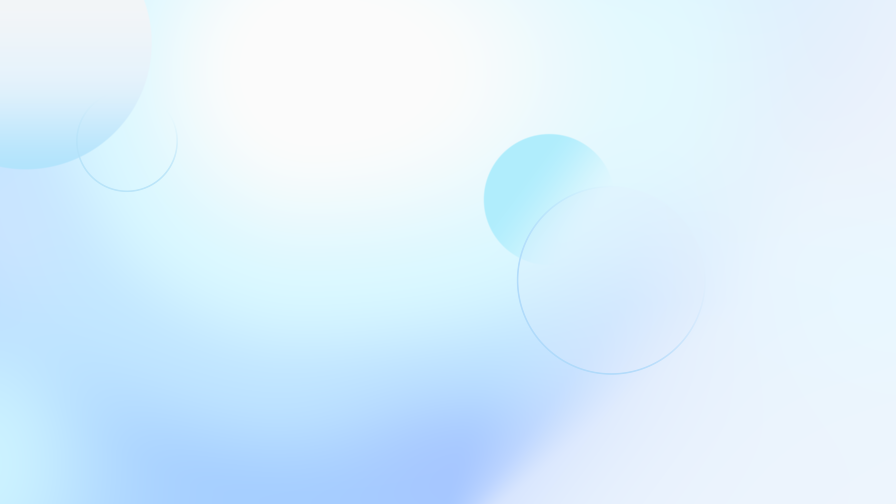
This background is drawn by a WebGL 2 fragment shader. Its source:

```glsl
#version 300 es
precision highp float;
// Pale abstract backdrop: a white glow sinks through cyan into a blue basin,
// cut by a soft diagonal fold with a light lavender plain on its right.
// Two gradient discs and two hairline rings float on top.
uniform vec2 u_resolution;
out vec4 fragColor;

// Soft round falloff, stretched by the given radii.
float glow(vec2 p, vec2 center, vec2 radii) {
    vec2 q = (p - center) / radii;
    return exp(-dot(q, q));
}

// Smooth-edged filled circle.
float disc(vec2 p, vec2 center, float radius, float pixel) {
    return 1.0 - smoothstep(-pixel, pixel, length(p - center) - radius);
}

// Hairline circle, strongest along the given direction.
float ring(vec2 p, vec2 center, float radius, vec2 direction, float pixel) {
    vec2 q = p - center;
    float width = 0.0014;
    float line = 1.0 - smoothstep(width - 0.5 * pixel, width + 0.7 * pixel, abs(length(q) - radius));
    return line * smoothstep(-0.9, 0.8, dot(q / radius, direction));
}

// Radial ramp from white through cyan to periwinkle blue.
vec3 basin(vec2 p) {
    vec2 q = p - vec2(0.625, 0.86);
    q.x *= mix(1.0, 0.6, smoothstep(-0.15, 0.15, q.x));
    float d = length(q);
    vec3 color = mix(vec3(0.985, 0.985, 0.985), vec3(0.85, 0.97, 1.0), smoothstep(0.12, 0.48, d));
    color = mix(color, vec3(0.75, 0.895, 1.0), smoothstep(0.42, 0.66, d));
    color = mix(color, vec3(0.65, 0.81, 1.0), smoothstep(0.62, 0.86, d));
    color = mix(color, vec3(0.80, 0.95, 1.0), glow(p, vec2(-0.03, 0.08), vec2(0.24, 0.34)));
    color = mix(color, vec3(0.81, 0.90, 1.0), 0.7 * glow(p, vec2(0.0, 0.56), vec2(0.16, 0.2)));
    return mix(color, vec3(0.65, 0.77, 1.0), 0.8 * glow(p, vec2(0.92, 0.06), vec2(0.22, 0.16)));
}

// Bright plain with faint cyan and lavender patches.
vec3 plain(vec2 p, float foldDistance) {
    vec3 color = vec3(0.93, 0.96, 0.99);
    color = mix(color, vec3(0.93, 0.985, 0.99), 0.9 * glow(p, vec2(1.27, 0.88), vec2(0.25, 0.3)));
    color = mix(color, vec3(0.915, 0.975, 1.0), 0.9 * glow(p, vec2(1.72, 0.42), vec2(0.28, 0.2)));
    color = mix(color, vec3(0.92, 0.945, 0.985), 0.8 * glow(p, vec2(1.68, 0.86), vec2(0.2, 0.25)));
    float lavender = exp(-7.0 * max(foldDistance, 0.0)) * (1.0 - smoothstep(0.1, 0.75, p.y));
    return mix(color, vec3(0.79, 0.86, 1.0), 0.85 * lavender);
}

void main() {
    vec2 p = gl_FragCoord.xy / u_resolution.y;
    float pixel = 1.0 / u_resolution.y;

    // The fold leans right and grows softer with height.
    float foldX = 0.94 + 0.74 * p.y - 0.45 * max(p.y - 0.4, 0.0);
    float foldDistance = 0.8 * (p.x - foldX);
    float softness = 0.05 + 0.42 * p.y;
    float fold = smoothstep(-softness, softness, foldDistance);
    vec3 color = mix(basin(p), plain(p, foldDistance), fold);

    // Large corner disc, tinted downward.
    vec3 cornerTint = mix(vec3(0.69, 0.89, 0.99), vec3(0.90, 0.95, 0.985), smoothstep(0.64, 0.87, p.y));
    cornerTint = mix(cornerTint, vec3(0.95, 0.96, 0.97), smoothstep(0.82, 1.0, p.y));
    color = mix(color, cornerTint, disc(p, vec2(0.051, 0.914), 0.25, pixel));

    // Cyan disc dissolving toward the lower right.
    vec2 cyanCenter = vec2(1.09, 0.604);
    float along = dot(p - cyanCenter, vec2(0.8, -0.6)) / 0.13;
    float cyanAlpha = 1.0 - smoothstep(-0.55, 0.75, along);
    color = mix(color, vec3(0.69, 0.93, 0.99), cyanAlpha * disc(p, cyanCenter, 0.13, pixel));

    // Glassy ring with a faint veil, and its small companion.
    vec2 glassCenter = vec2(1.213, 0.444);
    color = mix(color, vec3(0.88, 0.92, 0.99), 0.22 * disc(p, glassCenter, 0.186, pixel));
    color = mix(color, vec3(0.68, 0.85, 0.98), 0.9 * ring(p, glassCenter, 0.186, vec2(-0.7, -0.7), pixel));
    color = mix(color, vec3(0.70, 0.88, 0.97), 0.8 * ring(p, vec2(0.252, 0.72), 0.0995, vec2(-0.2, -0.98), pixel));

    fragColor = vec4(color, 1.0);
}
```
